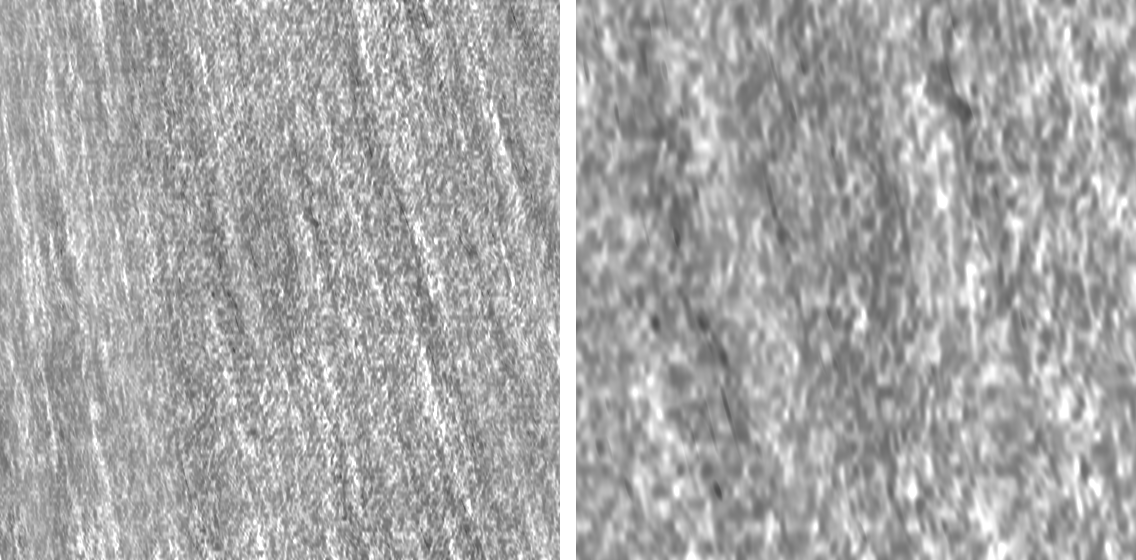
Left: the whole. Right: its middle third, enlarged.
Give the GLSL for this texture, as a WebGL 1 fragment shader.

```glsl
precision highp float;
// Grey weathered stone: leaning pale streaks fanning over fine fibrous grain.
uniform vec2 u_resolution;

#define BASE_TONE 0.625
#define GRAIN_SMOOTH 0.50
#define GRAIN_ROUGH 0.74
#define BAND_DEPTH 0.20
#define VEIN_GLOW 0.20
#define CRACK_DEPTH 0.15
#define LEAN_LEFT 0.12
#define LEAN_GAIN 0.22

float hash(vec2 cell) {
  return fract(sin(dot(cell, vec2(127.1, 311.7))) * 43758.5453);
}

float noise(vec2 p) {
  vec2 cell = floor(p);
  vec2 f = fract(p);
  f = f * f * (3.0 - 2.0 * f);
  float low = mix(hash(cell), hash(cell + vec2(1.0, 0.0)), f.x);
  float high = mix(hash(cell + vec2(0.0, 1.0)), hash(cell + 1.0), f.x);
  return mix(low, high, f.y);
}

// Short flecks and longer fibres, centred on zero; rough favours flecks.
float grainAt(vec2 p, float rough) {
  vec2 q = p;
  q.x += 0.012 * (noise(p * vec2(9.0, 12.0)) - 0.5);
  q.x += 0.003 * (noise(p * vec2(50.0, 45.0) + 7.0) - 0.5);
  float fleck = noise(vec2(q.x - 0.16 * q.y, q.y) * vec2(215.0, 88.0));
  float fibre = noise(vec2(q.x + 0.08 * q.y, q.y) * vec2(185.0, 34.0) + 31.0);
  float dust = noise(vec2(q.x + 0.12 * q.y, q.y) * vec2(310.0, 150.0) + 57.0);
  float body = mix(fibre, fleck, 0.3 + 0.45 * rough);
  return 0.62 * body + 0.38 * dust - 0.5;
}

// Narrow pale vein: high crests of noise stretched along the flow.
float veinAt(vec2 flow, vec2 scale, float seed) {
  return smoothstep(0.60, 0.92, noise(flow * scale + seed));
}

void main() {
  vec2 p = gl_FragCoord.xy / u_resolution;

  // Flow coordinates: streaks lean more steeply toward the right.
  float across = p.x + (LEAN_LEFT + LEAN_GAIN * p.x) * (p.y - 0.5);
  across += 0.020 * (noise(p * vec2(5.0, 4.0) + 3.0) - 0.5);
  across += 0.004 * (noise(p * vec2(30.0, 18.0) + 9.0) - 0.5);
  vec2 flow = vec2(across, p.y);

  float patches = noise(p * vec2(6.0, 3.5) + 13.0) - 0.5;
  float rough = smoothstep(0.05, 0.6, p.x + 0.35 * patches);
  float edge = smoothstep(0.72, 1.0, p.x);
  float grain = grainAt(p, rough - 0.5 * edge);

  // Broad light and dark bands, strongest near the right edge.
  float bands = 0.55 * noise(flow * vec2(27.0, 1.9) + 5.0)
              + 0.45 * noise(flow * vec2(64.0, 3.6) + 17.0) - 0.5;
  float bandDepth = BAND_DEPTH * (1.0 + 0.6 * edge);

  // Pale veins of two widths, roughened by the grain.
  float veins = 0.8 * veinAt(flow, vec2(38.0, 2.4), 41.0)
              + veinAt(flow, vec2(84.0, 3.8), 73.0);
  veins *= clamp(0.75 + 1.9 * grain, 0.2, 1.4);

  // Sparse dark slits in the hollows.
  float cracks = smoothstep(0.78, 0.98, noise(flow * vec2(170.0, 40.0) + 91.0));
  cracks *= smoothstep(0.1, -0.2, bands);

  float tone = BASE_TONE + 0.07 * patches + bandDepth * bands;
  float grainDepth = mix(GRAIN_SMOOTH, GRAIN_ROUGH, rough) * (1.0 - 0.15 * edge);
  tone += grainDepth * (grain + 0.9 * grain * grain);
  tone += VEIN_GLOW * veins - CRACK_DEPTH * cracks;
  gl_FragColor = vec4(vec3(clamp(tone, 0.15, 1.0)), 1.0);
}
```
